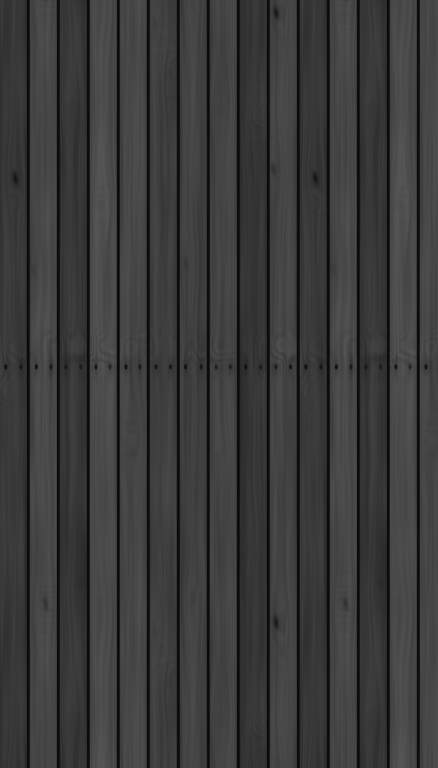
Give the GLSL for this texture, as a Shadertoy shader.

```glsl
const float PLANKS_ACROSS = 14.6;   // planks over the canvas width
const float JOINT_OFFSET = 0.057;   // shift of the first joint, in planks
const float TILE_PLANKS = 10.0;     // planks before the pattern repeats
const float TILE_HEIGHT = 20.33;    // vertical repeat, in plank widths
const float NAIL_ROW = 13.37;       // height of the nails, in plank widths
const vec2 NAIL_RADIUS = vec2(0.05, 0.085);
const float NAIL_INSET = 0.25;
const float GAP_HALF_WIDTH = 0.022;
const float GAP_SOFTNESS = 0.05;
const float GRAIN_DEPTH = 0.075;
const float FIGURE_DEPTH = 0.045;
const vec3 GAP_COLOR = vec3(0.045);
const vec3 NAIL_COLOR = vec3(0.06);
const float PLANK_TONE[10] = float[10](
    0.215, 0.288, 0.220, 0.288, 0.280, 0.250, 0.255, 0.272, 0.205, 0.270);

float hash(vec2 p) {
    vec3 q = fract(vec3(p.xyx) * 0.1031);
    q += dot(q, q.yzx + 33.33);
    return fract((q.x + q.y) * q.z);
}

// Value noise that wraps vertically after the given number of rows
float noise(vec2 p, float rows) {
    vec2 cell = floor(p);
    vec2 f = fract(p);
    f = f * f * (3.0 - 2.0 * f);
    float low = mod(cell.y, rows);
    float high = mod(cell.y + 1.0, rows);
    return mix(mix(hash(vec2(cell.x, low)), hash(vec2(cell.x + 1.0, low)), f.x),
               mix(hash(vec2(cell.x, high)), hash(vec2(cell.x + 1.0, high)), f.x), f.y);
}

// Noise on one plank: x across it, t along the vertical repeat
float plankNoise(float x, float t, float id, float columns, float rows) {
    return noise(vec2(x * columns + id * 97.0, t * rows), rows) - 0.5;
}

// Vertical distance in plank widths, wrapped over the repeat
float wrappedOffset(float t, float center) {
    return (fract(t - center + 0.5) - 0.5) * TILE_HEIGHT;
}

void mainImage(out vec4 fragColor, in vec2 fragCoord) {
    vec2 p = fragCoord / iResolution.x * PLANKS_ACROSS;
    float pixel = PLANKS_ACROSS / iResolution.x;
    p.x += JOINT_OFFSET;
    float id = mod(floor(p.x), TILE_PLANKS);
    float x = fract(p.x);
    float t = p.y / TILE_HEIGHT;

    // Knots bend the grain around them
    float knot = 0.0;
    float swirl = 0.0;
    float grainX = x;
    for (int k = 0; k < 2; k++) {
        vec2 seed = vec2(id + 3.0, float(k) * 13.0 + 5.0);
        vec2 d = vec2(x - mix(0.15, 0.85, hash(seed)),
                      wrappedOffset(t, hash(seed + 41.0)));
        float strength = pow(hash(seed + 83.0), 3.0);
        float halo = exp(-dot(d * vec2(2.5, 0.8), d * vec2(2.5, 0.8)));
        grainX -= d.x * halo * 0.6;
        swirl += halo * (0.35 + 0.65 * strength);
        d.x += 0.15 * d.y;
        knot += strength * exp(-dot(d * vec2(11.0, 4.5), d * vec2(11.0, 4.5)));
    }

    // Streaked grain, from broad to fine
    grainX += 0.06 * plankNoise(x, t, id, 2.0, 12.0);
    float grain = 0.40 * plankNoise(grainX, t, id, 4.0, 3.0)
                + 0.45 * plankNoise(grainX, t, id + 20.0, 9.0, 5.0)
                + 0.50 * plankNoise(grainX, t, id + 40.0, 19.0, 9.0);
    float blotch = plankNoise(x, t, id + 60.0, 1.5, 11.0);

    // Curled figure near the knots and just above the nails
    float nailY = wrappedOffset(t, NAIL_ROW / TILE_HEIGHT);
    float band = exp(-pow((nailY - 0.5) / 0.7, 2.0));
    float contour = plankNoise(grainX, t, id + 80.0, 2.5, 26.0) + 0.3 * grainX;
    float figure = sin(contour * 26.0) * (0.7 * band + 0.6 * min(swirl, 1.0));

    // Plank tone, uneven from side to side
    float tone = PLANK_TONE[int(id)];
    tone += (hash(vec2(id, 71.0)) - 0.5) * (x - 0.5) * 0.05;
    tone += GRAIN_DEPTH * grain + 0.025 * blotch;
    tone += FIGURE_DEPTH * figure * (0.5 + blotch);
    tone *= 1.0 - 0.65 * min(knot, 1.0);

    // Shaded edges
    float joint = min(x, 1.0 - x);
    tone *= 1.0 - 0.25 * exp(-joint / 0.06);
    vec3 color = vec3(tone);

    // Two nails per plank, with a faint stain around each
    float side = step(0.5, x);
    float nailX = mix(NAIL_INSET, 1.0 - NAIL_INSET, side);
    vec2 nailSeed = vec2(id, 7.0 + side * 19.0);
    vec2 toNail = vec2(x - nailX - 0.05 * (hash(nailSeed) - 0.5), nailY);
    float radial = length(toNail / NAIL_RADIUS);
    float nailEdge = max(pixel / NAIL_RADIUS.x, 0.4) * 0.5;
    float nail = 1.0 - smoothstep(1.0 - nailEdge, 1.0 + nailEdge, radial);
    float stain = exp(-dot(toNail * vec2(9.0, 3.0), toNail * vec2(9.0, 3.0)));
    color *= 1.0 - 0.18 * stain;
    color = mix(color, NAIL_COLOR, nail * mix(0.5, 1.0, hash(nailSeed + 29.0)));

    // Dark joints between planks
    float gap = 1.0 - smoothstep(GAP_HALF_WIDTH,
                                 GAP_HALF_WIDTH + max(GAP_SOFTNESS, pixel), joint);
    color = mix(color, GAP_COLOR, gap);
    fragColor = vec4(clamp(color, 0.0, 1.0), 1.0);
}
```
